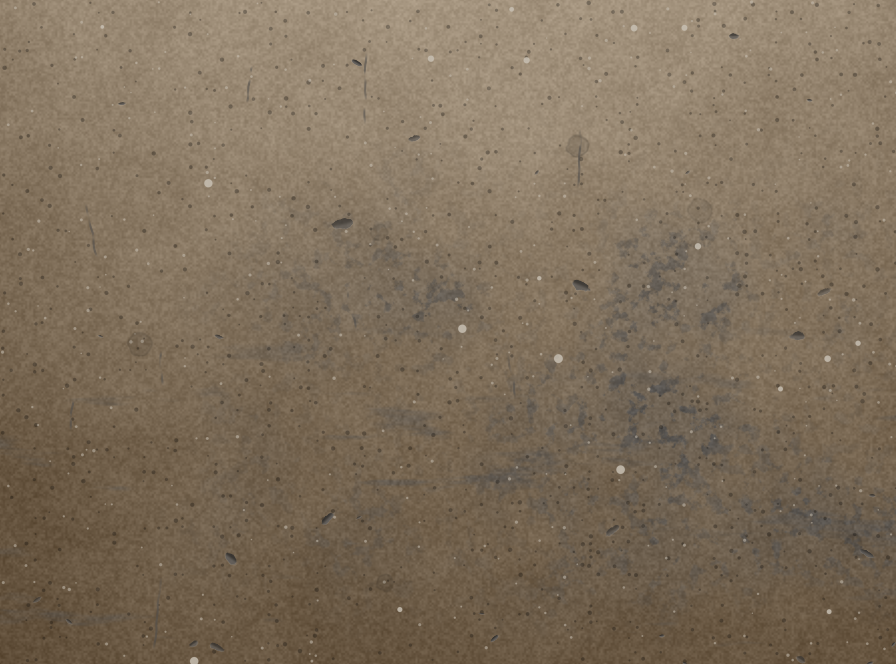
This texture is drawn by a Shadertoy shader. Its source:

```glsl
// Worn, polished concrete floor: a soft sheen falls off from the upper middle
// over brown cement with cloudy tones, fine sandy grain, slate-grey wear,
// and scattered chips, scratches, round spots and pale specks.

#define DARK_CEMENT vec3(0.375, 0.305, 0.222)
#define LIGHT_CEMENT vec3(0.670, 0.607, 0.522)
#define SLATE vec3(0.335, 0.325, 0.315)
#define PALE vec3(0.78, 0.75, 0.70)
#define GRAIN 0.115
#define CLOUD 0.26
#define WEAR 0.50
#define CHIPS 30
#define SCRATCHES 9
#define SPOTS 6

float hash(vec2 p) {
    vec3 q = fract(vec3(p.xyx) * 0.1031);
    q += dot(q, q.yzx + 33.33);
    return fract((q.x + q.y) * q.z);
}

// Four independent random values for one scattered feature.
vec4 randomSet(int index, float family) {
    vec2 k = vec2(float(index) * 3.7 + 1.3, family * 17.0);
    return vec4(hash(k), hash(k + 5.1), hash(k + 9.7), hash(k + 14.3));
}

float noise(vec2 p) {
    vec2 i = floor(p), f = fract(p);
    f = f * f * (3.0 - 2.0 * f);
    return mix(mix(hash(i), hash(i + vec2(1, 0)), f.x),
               mix(hash(i + vec2(0, 1)), hash(i + vec2(1, 1)), f.x), f.y);
}

float fbm(vec2 p) {
    float sum = 0.0, weight = 0.5;
    for (int i = 0; i < 5; i++) {
        sum += weight * noise(p);
        p = mat2(1.6, 1.2, -1.2, 1.6) * p + 7.3;
        weight *= 0.5;
    }
    return sum / 0.97;
}

vec2 rotate(vec2 p, float a) {
    return mat2(cos(a), -sin(a), sin(a), cos(a)) * p;
}

// Sparse round specks, one candidate per cell.
float specks(vec2 p, float cells, float chance, float px) {
    vec2 g = p * cells, id = floor(g);
    vec2 centre = 0.3 + 0.4 * vec2(hash(id + 3.0), hash(id + 8.0));
    float radius = 0.10 + 0.18 * hash(id + 21.0);
    float edge = px * cells * 0.7;
    float dist = length(fract(g) - centre);
    return step(hash(id + 40.0), chance) * (1.0 - smoothstep(radius - edge, radius + edge, dist));
}

void mainImage(out vec4 fragColor, in vec2 fragCoord) {
    float px = 1.0 / iResolution.y;
    float aspect = iResolution.x * px;
    vec2 p = fragCoord * px;
    vec2 uv = fragCoord / iResolution.xy;

    // Sheen and cloudy cement tone
    float glow = exp(-6.0 * dot(uv - vec2(0.52, 1.0), uv - vec2(0.52, 1.0)));
    float tone = 0.12 + 0.66 * uv.y + 0.15 * glow - 0.45 * pow(uv.x - 0.58, 2.0);
    tone += CLOUD * (fbm(p * 3.5 + 4.0) - 0.5) + 0.16 * (fbm(p * 15.0) - 0.5);
    vec3 color = mix(DARK_CEMENT, LIGHT_CEMENT, tone);

    // Slate-grey wear, strongest in the lower middle and right
    float zone = smoothstep(0.0, 0.25, uv.y) * (1.0 - smoothstep(0.4, 0.95, uv.y));
    zone *= smoothstep(0.1, 0.55, uv.x);
    float haze = smoothstep(0.43, 0.75, fbm(p * 5.0 + 31.0));
    float crumbs = smoothstep(0.53, 0.70, fbm(p * 65.0 + 12.0));
    color = mix(color, SLATE, WEAR * zone * (0.65 * haze + crumbs * (0.25 + haze)));
    float smear = smoothstep(0.66, 0.82, fbm(p * vec2(5.0, 30.0) + 50.0));
    color = mix(color, SLATE, 0.55 * smear * (1.0 - smoothstep(0.3, 0.6, uv.y)));

    // Fine sand, dark pits and pale grit
    float sand = 0.55 * noise(p * 330.0) + 0.45 * noise(p * 170.0 + 9.0) - 0.5;
    color += GRAIN * sand;
    color *= 1.0 - 0.28 * specks(p, 85.0, 0.10, px);
    color = mix(color, PALE, 0.55 * specks(p + 2.7, 110.0, 0.022, px));
    color = mix(color, PALE, 0.85 * specks(p + 6.1, 42.0, 0.006, px));

    // Round brown spots with a darker rim
    for (int i = 0; i < SPOTS; i++) {
        vec4 r = randomSet(i, 1.0);
        float radius = mix(0.010, 0.019, r.z);
        float d = length(p - r.xy * vec2(aspect, 0.8)) - radius;
        d += 0.004 * (noise(p * 120.0) - 0.5);
        float disc = 1.0 - smoothstep(-px, px * 1.5, d);
        float rim = 1.0 - smoothstep(0.0, 0.003, abs(d));
        color *= 1.0 - (0.10 * disc + 0.09 * rim) * (0.5 + 0.5 * r.w);
    }

    // Thin broken scratches, mostly upright
    for (int i = 0; i < SCRATCHES; i++) {
        vec4 r = randomSet(i, 2.0);
        vec2 q = rotate(p - r.xy * vec2(aspect, 1.0), 0.5 * (r.z - 0.5));
        q.x += 0.004 * (noise(q.yy * 45.0 + r.w * 30.0) - 0.5);
        float reach = mix(0.02, 0.06, r.w);
        float line = 1.0 - smoothstep(0.0006, 0.0006 + 1.3 * px, abs(q.x));
        line *= 1.0 - smoothstep(reach * 0.7, reach, abs(q.y));
        color = mix(color, SLATE * 0.95, 0.6 * line * smoothstep(0.2, 0.6, noise(p * 70.0)));
    }

    // Ragged chips: slate floor, shadowed upper edge, lit lower lip
    for (int i = 0; i < CHIPS; i++) {
        vec4 r = randomSet(i, 3.0), s = randomSet(i, 4.0);
        vec2 offset = p - vec2(r.x * aspect, pow(r.y, 1.4));
        vec2 q = rotate(offset, mix(-0.9, 0.9, r.z));
        float size = mix(0.0035, 0.017, r.w * r.w);
        float d = length(q * vec2(1.0, mix(1.6, 3.2, s.x))) - size;
        d += size * 1.3 * (fbm(p * 85.0 + s.y * 20.0) - 0.5);
        float hollow = 1.0 - smoothstep(-1.2 * px, 1.2 * px, d);
        float shade = smoothstep(-0.2, 0.3, q.y / size);
        float lip = (1.0 - smoothstep(0.0, 0.003, abs(d))) * (1.0 - shade);
        vec3 fill = mix(SLATE * 1.12, SLATE * 0.58, shade);
        color = mix(color, fill, hollow * mix(0.55, 0.95, s.z));
        color += 0.05 * lip;
    }

    fragColor = vec4(clamp(color, 0.0, 1.0), 1.0);
}
```
